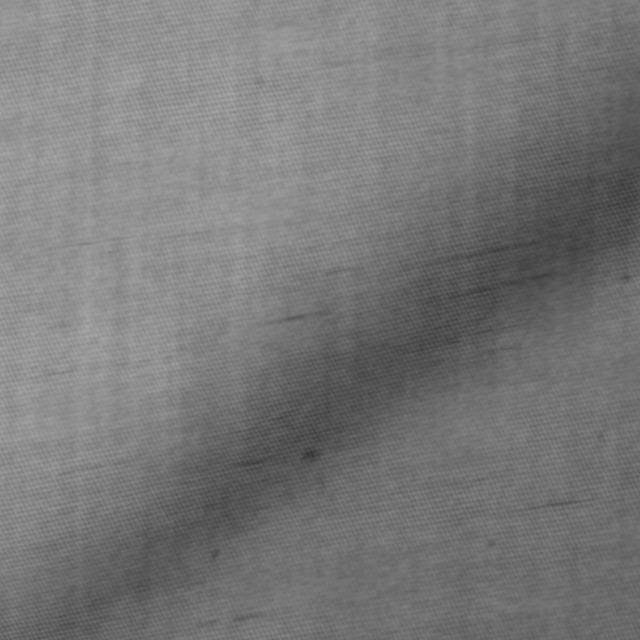
This texture is drawn by a three.js fragment shader. Its source:

```glsl
varying vec2 vUv;

#define TAU 6.2831853
#define ROWS 122.0
#define COLUMNS 142.0
#define RIB_CONTRAST 0.013
#define BEAD_CONTRAST 0.011
#define GRAIN_CONTRAST 0.042
#define STREAK_CONTRAST 0.045
#define FOLD_DEPTH 0.185
#define SLUBS 34
#define SLUB_DEPTH 0.085
#define SPOTS 9
#define SPOT_DEPTH 0.12

float hash(vec2 p) {
  vec3 q = fract(vec3(p.xyx) * 0.1031);
  q += dot(q, q.yzx + 33.33);
  return fract((q.x + q.y) * q.z);
}

float noise(vec2 p) {
  vec2 cell = floor(p);
  vec2 f = fract(p);
  f = f * f * (3.0 - 2.0 * f);
  float low = mix(hash(cell), hash(cell + vec2(1.0, 0.0)), f.x);
  float high = mix(hash(cell + vec2(0.0, 1.0)), hash(cell + 1.0), f.x);
  return mix(low, high, f.y);
}

float signedNoise(vec2 p) {
  return noise(p) - 0.5;
}

// Distance above (positive) or below the crease of the fold
float creaseDistance(vec2 p) {
  float bend = 0.012 * sin(p.x * 7.0 + 0.6);
  return 0.8 * (p.y - 0.74 * p.x + 0.02 + bend);
}

// Broad light: brighter cloth above, dimmer below, dark valley between
float foldLight(vec2 p, float d) {
  float upper = 0.572 - 0.075 * smoothstep(0.25, 1.0, p.x);
  float lower = 0.475 + 0.12 * d;
  float light = mix(lower, upper, smoothstep(-0.1, 0.12, d));
  float width = d > 0.0 ? 0.165 : 0.088;
  float valley = exp(-d * d / (width * width));
  return light - FOLD_DEPTH * valley * mix(0.75, 1.0, smoothstep(0.0, 0.5, p.x));
}

// Ribs across, beads where threads cross, and soft fibre grain
float weave(vec2 cloth) {
  float wobble = 1.6 * signedNoise(cloth * vec2(9.0, 14.0));
  float row = TAU * cloth.y * ROWS + wobble;
  float column = TAU * cloth.x * COLUMNS + 0.5 * row + wobble;
  float strength = 0.35 + 1.3 * noise(cloth * vec2(7.0, 11.0) + 40.0);
  float grain = signedNoise(cloth * vec2(150.0, 190.0))
              + 0.7 * signedNoise(cloth * vec2(60.0, 130.0) + 17.0);
  return strength * (RIB_CONTRAST * sin(row) + BEAD_CONTRAST * sin(column))
       + GRAIN_CONTRAST * grain;
}

// Uneven thread thickness along both directions, with cloudy wear
float streaks(vec2 cloth, float d) {
  float warp = signedNoise(cloth * vec2(48.0, 2.5))
             + 0.6 * signedNoise(cloth * vec2(105.0, 7.0) + 9.0);
  float weft = signedNoise(cloth * vec2(4.0, 65.0) + 23.0);
  float cloud = signedNoise(cloth * vec2(14.0, 17.0) + 71.0);
  float paleThread = exp(-pow((cloth.x - 0.138) / 0.008, 2.0));
  paleThread *= smoothstep(0.3, 0.55, cloth.y) * noise(cloth * vec2(20.0, 12.0));
  return STREAK_CONTRAST * (warp * mix(0.45, 0.9, smoothstep(-0.1, 0.2, d))
       + 0.6 * weft + 0.4 * cloud + 0.8 * paleThread);
}

// Thin dark slubs lying along the weft
float slubs(vec2 cloth) {
  float dark = 0.0;
  for (int i = 0; i < SLUBS; i++) {
    float id = float(i);
    vec2 centre = vec2(hash(vec2(id, 3.1)), mix(-0.12, 1.0, hash(vec2(id, 8.7))));
    float reach = mix(0.02, 0.12, pow(hash(vec2(id, 14.3)), 1.5));
    float thickness = mix(0.0016, 0.0034, hash(vec2(id, 21.9)));
    vec2 q = (cloth - centre) / vec2(reach, thickness);
    q.y += 0.9 * signedNoise(vec2(cloth.x * 35.0, id));
    float broken = smoothstep(0.1, 0.8, noise(vec2(cloth.x * 45.0, id * 5.0)));
    float depth = mix(0.35, 1.0, hash(vec2(id, 32.5)));
    dark += depth * broken * exp(-q.x * q.x * q.x * q.x - q.y * q.y);
  }
  return min(dark, 1.2);
}

// Small blurred stains
float spots(vec2 p) {
  float dark = 0.0;
  for (int i = 0; i < SPOTS; i++) {
    float id = float(i);
    vec2 centre = vec2(hash(vec2(id, 51.3)), hash(vec2(id, 64.7)));
    float radius = mix(0.005, 0.011, hash(vec2(id, 77.1)));
    vec2 q = (p - centre) / radius + 0.8 * signedNoise(p * 130.0);
    dark += mix(0.25, 1.0, hash(vec2(id, 83.9))) * exp(-dot(q, q));
  }
  return dark;
}

void main() {
  float d = creaseDistance(vUv);

  // Cloth coordinates: weft rises to the right and steepens in the fold
  float pull = 0.03 * d / sqrt(d * d + 0.0225);
  float sway = 0.006 * signedNoise(vUv * 4.0);
  vec2 cloth = vec2(vUv.x + sway, vUv.y - 0.14 * vUv.x + pull + sway);

  float grey = foldLight(vUv, d) + weave(cloth) + streaks(cloth, d);
  grey -= SLUB_DEPTH * slubs(cloth) + SPOT_DEPTH * spots(vUv);
  gl_FragColor = vec4(vec3(clamp(grey, 0.0, 1.0)), 1.0);
}
```
